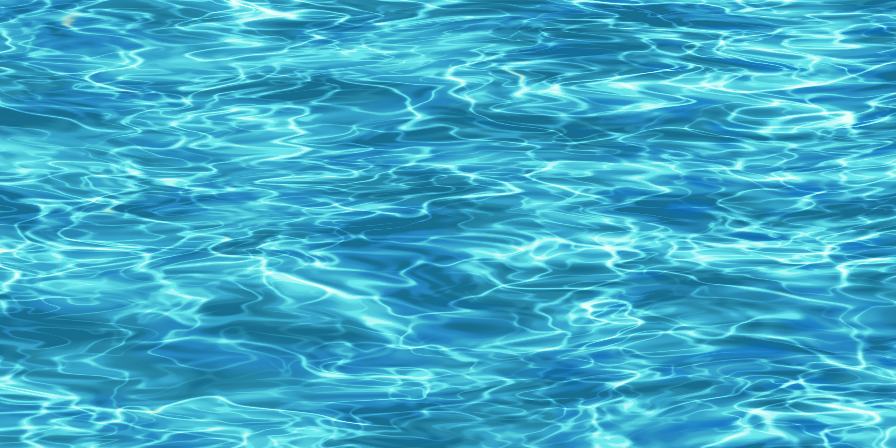
Give the GLSL for this texture, as a Shadertoy shader.

```glsl
// Sunlit pool water: a web of bright caustic filaments over cyan and blue.
// Stretched gradient noise is warped by ripples; its zero contours become folds
// of light, and the summed light is sent through a colour ramp.

const vec3 DEEP_TEAL = vec3(0.09, 0.44, 0.57);
const vec3 TEAL      = vec3(0.15, 0.53, 0.65);
const vec3 POOL_BLUE = vec3(0.15, 0.54, 0.77);
const vec3 AZURE     = vec3(0.21, 0.65, 0.80);
const vec3 CYAN      = vec3(0.31, 0.79, 0.86);
const vec3 AQUA      = vec3(0.40, 0.90, 0.93);
const vec3 PALE      = vec3(0.66, 0.96, 0.96);
const vec3 GLARE     = vec3(0.90, 1.00, 0.98);
const vec3 FLECK     = vec3(0.04, 0.42, 0.78);
const vec3 WARM      = vec3(1.00, 0.86, 0.70);

float hash(vec2 p) {
    vec3 h = fract(vec3(p.xyx) * 0.1031);
    h += dot(h, h.yzx + 33.33);
    return fract((h.x + h.y) * h.z);
}

// Contribution of one lattice corner: a random unit slope
float slope(vec2 cell, vec2 offset) {
    float angle = 6.28319 * hash(cell);
    return dot(vec2(cos(angle), sin(angle)), offset);
}

float gradientNoise(vec2 p) {
    vec2 i = floor(p), f = fract(p);
    vec2 u = f * f * f * (f * (f * 6.0 - 15.0) + 10.0);
    vec2 e = vec2(1.0, 0.0);
    float low  = mix(slope(i, f), slope(i + e.xy, f - e.xy), u.x);
    float high = mix(slope(i + e.yx, f - e.yx), slope(i + e.xx, f - e.xx), u.x);
    return mix(low, high, u.y);
}

float waves(vec2 p) {
    return gradientNoise(p) + 0.5 * gradientNoise(p * 1.9 + vec2(17.3, 9.7));
}

// Ripples push the view sideways in steps, slow swell lifts it
vec2 refractView(vec2 p) {
    float swell  = gradientNoise(p * vec2(1.4, 3.0) + 41.0);
    float ripple = gradientNoise(p * vec2(3.0, 15.0) + 63.0);
    float jitter = gradientNoise(p * vec2(6.0, 36.0) + 87.0);
    return p + vec2(0.12 * ripple + 0.04 * jitter, 0.09 * swell);
}

// A fold of light: sharp filament at the contour, soft sheet on one side
float caustic(vec2 p, vec2 scale, float width, float seed) {
    float field = waves(p * scale + seed);
    float w = max(width, 0.5 * fwidth(field));
    float line = exp(-field * field / (w * w));
    float sheet = smoothstep(-w, w, field) * exp(-max(field, 0.0) / 0.13);
    float presence = smoothstep(-0.38, 0.18, gradientNoise(p * vec2(2.2, 5.5) + seed * 1.7));
    return presence * (line + 0.4 * sheet);
}

vec3 waterRamp(float light, float blueness) {
    vec3 c = mix(DEEP_TEAL, mix(TEAL, POOL_BLUE, blueness), smoothstep(0.0, 0.25, light));
    c = mix(c, AZURE, smoothstep(0.25, 0.48, light));
    c = mix(c, CYAN,  smoothstep(0.48, 0.67, light));
    c = mix(c, AQUA,  smoothstep(0.67, 0.83, light));
    c = mix(c, PALE,  smoothstep(0.90, 1.12, light));
    return mix(c, GLARE, smoothstep(1.12, 1.60, light));
}

void mainImage(out vec4 fragColor, in vec2 fragCoord) {
    vec2 uv = fragCoord / iResolution.y;

    // Mild perspective: waves get flatter towards the top
    vec2 surface = vec2(uv.x, uv.y * (1.0 + 0.35 * uv.y));
    vec2 p = refractView(surface);
    float choppy = smoothstep(0.6, 1.8, uv.x);

    // Broad light and shade, nested rings and fine streaks
    float broad = gradientNoise(p * vec2(2.4, 8.0) + 5.3);
    float rings = sin(26.0 * waves(p * vec2(2.6, 7.0) + 29.4));
    float streaks = gradientNoise(p * vec2(5.5, 38.0) + 71.6);
    float light = 0.27 + 0.72 * broad + 0.08 * rings
                + mix(0.32, 0.60, choppy) * streaks;

    // Bold, medium, fine and hairline caustic webs
    float bold = caustic(p, vec2(2.8, 7.5), 0.036, 11.2);
    light += 0.58 * bold;
    light += 0.46 * caustic(p, vec2(4.4, 11.5), 0.045, 37.8);
    light += 0.36 * caustic(p, vec2(6.0, 19.0), 0.060, 58.5);
    light += 0.26 * caustic(p, vec2(8.0, 28.0), 0.070, 77.4);

    // Hue drift, blue flecks in choppy water, rare warm glints
    float hue = gradientNoise(p * vec2(2.8, 7.0) + 93.1);
    vec3 color = waterRamp(light, smoothstep(-0.12, 0.22, hue));
    float fleck = smoothstep(0.15, 0.40, gradientNoise(p * vec2(7.0, 22.0) + 23.9));
    color = mix(color, FLECK, 0.5 * fleck * choppy * (1.0 - smoothstep(0.5, 0.9, light)));
    float glint = smoothstep(0.38, 0.55, gradientNoise(surface * vec2(7.0, 13.0) + 51.4));
    color = mix(color, WARM, 0.6 * glint * smoothstep(0.6, 1.1, bold));

    fragColor = vec4(clamp(color, 0.0, 1.0), 1.0);
}
```
